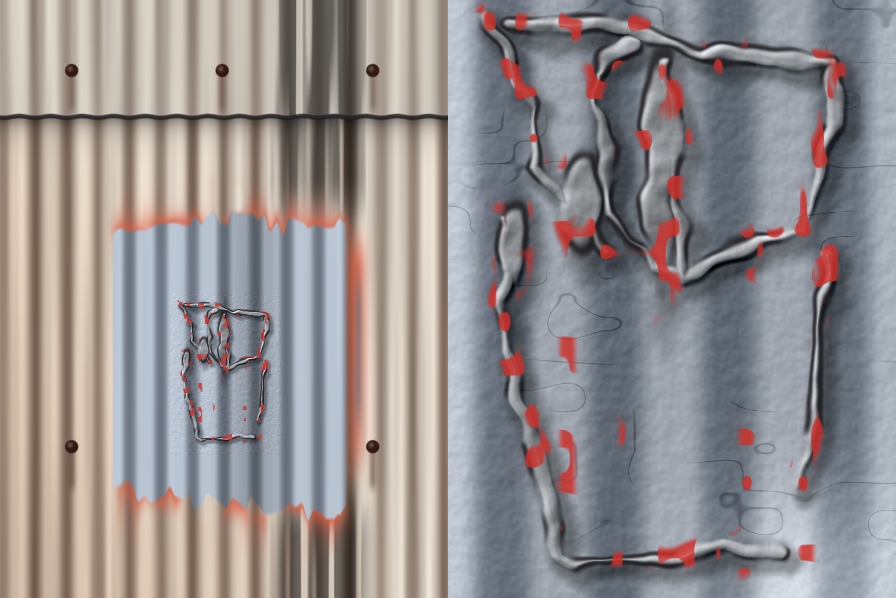
A Shadertoy shader for this texture:

```glsl
// Two panels of corrugated metal: a rusty cream sheet with a blue-grey painted
// area, and a close view of its cracked paint. Cosine ridges, value noise and
// embossed polyline distances build both; the peeling shape is shared.
const float SPLIT = .75, SEAM = .803;
const float SHEET_PERIOD = .0527, CLOSE_PERIOD = .19;
const vec2 LIGHT = vec2(-.005, .006);
const vec3 CREAM = vec3(.9, .865, .815), TAN = vec3(.85, .77, .69);
const vec3 BROWN = vec3(.39, .3, .25), DARK = vec3(.13, .12, .13);
const vec3 BLUE = vec3(.73, .775, .83), SLATE = vec3(.4, .435, .48);
const vec3 STEEL = vec3(.665, .695, .735), CRUST = vec3(.58, .59, .6);
const vec3 RED = vec3(.8, .19, .17), ORANGE = vec3(.86, .33, .22);
// Strand corners; a negative x lifts the pen
const vec2 THICK[17] = vec2[17](
  vec2(.305, .93), vec2(.242, .88), vec2(.256, .77), vec2(.275, .64), vec2(.334, .56),
  vec2(.393, .54), vec2(.379, .71), vec2(.36, .9), vec2(-1),
  vec2(.11, .96), vec2(.305, .96), vec2(.43, .91), vec2(.65, .9),
  vec2(.64, .8), vec2(.6, .61), vec2(.52, .6), vec2(.393, .54));
const vec2 THIN[16] = vec2[16](
  vec2(.066, .98), vec2(.139, .82), vec2(.148, .72), vec2(.27, .585), vec2(-1),
  vec2(.09, .64), vec2(.105, .55), vec2(.093, .5), vec2(.11, .355), vec2(.19, .065),
  vec2(.324, .06), vec2(.46, .086), vec2(.55, .072), vec2(-1), vec2(.64, .58), vec2(.594, .2));

float hash(vec2 p) { return fract(sin(dot(p, vec2(127.1, 311.7))) * 43758.5453); }
float noise(vec2 p) {
  vec2 i = floor(p), f = fract(p), e = vec2(1, 0);
  f = f * f * (3. - 2. * f);
  return mix(mix(hash(i), hash(i + e), f.x), mix(hash(i + e.yx), hash(i + 1.), f.x), f.y);
}
float fbm(vec2 p) { return .5 * noise(p) + .3 * noise(p * 2.1) + .2 * noise(p * 4.3); }
float fade(float lo, float hi, float v) { return 1. - smoothstep(lo, hi, v); }
float band(float lo, float hi, float soft, float v) {
  return smoothstep(lo - soft, lo + soft, v) * fade(hi - soft, hi + soft, v);
}
float bell(float v, float width) { return exp(-v * v / (width * width)); }
float wave(float x) { return .5 - .5 * cos(6.2832 * x); }
float segment(vec2 p, vec2 a, vec2 b) {
  if (min(a.x, b.x) < 0.) return 9.;
  b -= a;
  p -= a;
  return length(p - b * clamp(dot(p, b) / dot(b, b), 0., 1.));
}
float ellipse(vec2 p, vec2 r) { return (length(p / r) - 1.) * r.x; }

// Distance to the lifted paint, roughened by noise
float lips(vec2 q) {
  q += .022 * (vec2(noise(q * 24.), noise(q * 24. + 31.)) - .5);
  float a = 9., b = 9.;
  for (int i = 0; i < 16; i++) a = min(a, segment(q, THICK[i], THICK[i + 1]));
  for (int i = 0; i < 15; i++) b = min(b, segment(q, THIN[i], THIN[i + 1]));
  float d = min(a - .017 * noise(q * 13.), b - .014 * noise(q * 11.));
  d = min(d, ellipse(q - vec2(.225, .66), vec2(.035, .075)));
  d = min(d, ellipse(q - vec2(.355, .73), vec2(.026, .17)));
  return min(d, ellipse(q - vec2(.108, .59), vec2(.027, .065)));
}
float relief(vec2 q, float d) {
  return fade(-.01, .006, d) * (.5 + .6 * noise(q * 42.)) + .32 * fbm(q * 48.);
}
vec3 peel(vec3 col, vec2 q, float soft) {
  float d = lips(q);
  float emboss = relief(q, d) - relief(q + LIGHT, lips(q + LIGHT));
  col *= 1. - .34 * fade(0., .03, lips(q + 3. * LIGHT));
  col = mix(col, CRUST * (.8 + .4 * noise(q * 30.)), .8 * fade(-soft, soft, d)) + .42 * emboss;
  float crack = fade(0., .005 + soft, abs(d - .002)) * smoothstep(.42, .68, noise(q * 17.));
  col = mix(col, DARK, .85 * crack);
  // Red undercoat near the lips and down three worn columns
  float column = abs(abs(abs(q.x - .4) - .15) - .05);
  float worn = fade(.005, .02, column) * band(.03, .72, .02, q.y) * smoothstep(.4, .5, noise(q * 9.));
  float chips = smoothstep(.7, .78, noise(q * vec2(42, 26)));
  return mix(col, RED, .85 * chips * max(fade(.006, .018, abs(d)), worn));
}

vec3 closeView(vec2 q, float px) {
  vec3 col = mix(SLATE, STEEL, smoothstep(0., .9, wave((q.x - .09) / CLOSE_PERIOD)));
  col *= 1. - .07 * band(.12, .63, .04, q.x) + .12 * fade(0., .1, q.x);
  col += .22 * bell(length(q - vec2(.6, .02)), .16);
  float flake = fade(0., .03, abs(noise(q * vec2(15, 24)) - .5));
  col -= .13 * flake * smoothstep(.55, .7, noise(q * 8.));
  return peel(col, q, 1.5 * px);
}

vec3 sheet(vec2 p, float px) {
  float cell = (p.x - .006) / SHEET_PERIOD, ridge = wave(cell);
  float drop = SEAM + .003 * ridge - p.y, upper = fade(-px, px, drop);
  float streak = noise(vec2(p.x * 110., p.y * 3. + upper * 20.));
  float depth = .55 + .45 * hash(vec2(floor(cell + .5), 3));
  vec3 col = mix(CREAM, TAN, (1. - upper) * fade(.1, .8, p.x + .5 * p.y));
  col = mix(col, vec3(.79, .77, .73), .65 * upper);
  col = mix(col, BROWN, depth * (.95 - .3 * upper) * pow(1. - ridge, 1.7));
  col *= .91 + .16 * streak;
  float stain = band(.46, .61, .03, p.x) * (1. - band(.16, .65, .06, p.y));
  col *= 1. - .55 * stain * smoothstep(.35, .8, streak + .3 - .3 * ridge);
  // Overlap seam
  col *= 1. - .5 * (1. - upper) * exp(-max(drop, 0.) * 55.);
  col = mix(col, DARK, .85 * fade(.002, .002 + 2. * px, abs(drop)));
  // Overspray, then paint with brushed ends
  float brush = noise(p * vec2(95, 4)) - .5;
  float top = .632 + .045 * brush - .5 * (p.x - .39) * (p.x - .39);
  float base = .195 - .09 * p.x + .055 * brush;
  float spray = exp(-abs(p.y - top) * 55.) + exp(-abs(p.y - base) * 40.);
  spray *= band(.19, .58, .012, p.x) * smoothstep(.2, .7, noise(p * vec2(28, 18)));
  float side = bell(p.x - .597, .016) * band(.22, .59, .05, p.y) * (.2 + p.y);
  col = mix(col, ORANGE, min(.85 * spray + side, .9));
  col = mix(col, SLATE, .6 * bell(p.x - .6, .006) * band(.3, .53, .05, p.y));
  vec3 paint = mix(SLATE, BLUE, smoothstep(-.15, .75, ridge));
  paint *= 1. - .2 * bell(p.x - .42, .05) + .06 * brush;
  vec2 q = (p - vec2(.285, .25)) * 4.;
  if (abs(q.x - .37) < .37 && abs(q.y - .5) < .55) paint = peel(paint, q, 3. * px);
  col = mix(col, paint, band(.189, .579, .003, p.x) * band(base, top, .005, p.y));
  // Rusty bolts: three above, two below
  for (int i = 0; i < 5; i++) {
    vec2 r = p - vec2(.12 + .252 * float(i < 3 ? i : 2 * i - 6), i < 3 ? .882 : .253);
    col = mix(col, BROWN, .6 * bell(r.x, .007) * band(-.07, 0., .015, r.y));
    vec3 rust = vec3(.2, .1, .08) + .2 * fade(0., .008, length(r - .5 * LIGHT));
    col = mix(col, rust, fade(.011 - px, .011 + px, length(r)));
  }
  return col;
}

void mainImage(out vec4 fragColor, in vec2 fragCoord) {
  vec2 p = fragCoord / iResolution.xy * vec2(1.5, 1);
  float px = 1. / iResolution.y;
  vec3 col = p.x < SPLIT ? sheet(p, px) : closeView(p - vec2(SPLIT, 0), px);
  fragColor = vec4(clamp(col, 0., 1.), 1);
}
```
